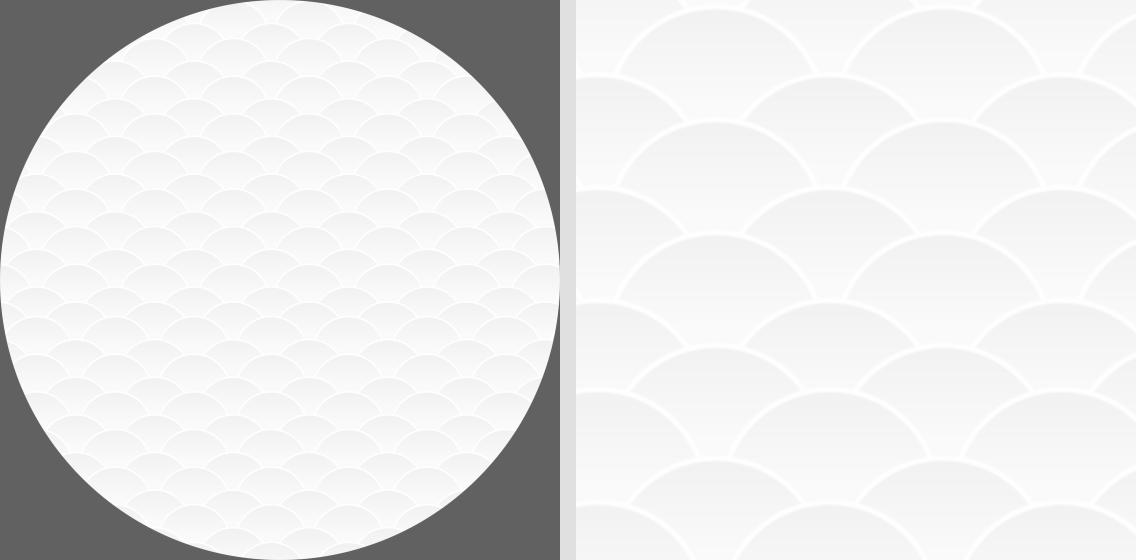
Left: the whole. Right: its middle third, enlarged.
Write a three.js fragment shader that draws this pattern.

```glsl
// A pale disc on grey, filled with overlapping fish scales edged in white.
// Rows are painted from back to front; each scale is a round-topped shape
// shaded by its depth below the crest, and spacing changes at two seams.

#define COLUMN_PITCH 0.1406
#define ROW_PITCH 0.0672
#define SCALE_RADIUS 0.0645
#define SEAM_CENTER vec2(0.4844, 0.461)
#define SEAM_SQUEEZE 0.0026
#define ROW_LEAD 0.0268
#define SEAM_LIFT 0.0142
#define RIM_HALF_WIDTH 0.0015
#define SHADE_DEPTH 0.056
#define SOFTNESS 0.0012
#define BACKDROP vec3(0.38)

varying vec2 vUv;

const vec3 CREST_COLOR = vec3(0.945);
const vec3 FOOT_COLOR = vec3(0.98);
const vec3 RIM_COLOR = vec3(0.998);

// 1 inside the edge, 0 outside
float coverage(float dist) {
  return 1.0 - smoothstep(-SOFTNESS, SOFTNESS, dist);
}

// Horizontal offset to the nearest scale, mirrored about the vertical seam
float columnOffset(float x, float stagger) {
  float side = abs(x);
  float column = floor((side + SEAM_SQUEEZE) / COLUMN_PITCH + 0.5 - stagger) + stagger;
  return side - column * COLUMN_PITCH + SEAM_SQUEEZE * step(0.25, column);
}

// Signed distance to a scale: a round crest over straight sides
float scaleDistance(float x, float depth) {
  return length(vec2(x, max(SCALE_RADIUS - depth, 0.0))) - SCALE_RADIUS;
}

// Lays one row of scales over the colour behind it
vec3 paintRow(vec3 behind, float x, float depth) {
  float dist = scaleDistance(x, depth);
  vec3 body = mix(CREST_COLOR, FOOT_COLOR, clamp(depth / SHADE_DEPTH, 0.0, 1.0));
  vec3 color = mix(behind, body, coverage(dist));
  return mix(color, RIM_COLOR, coverage(abs(dist) - RIM_HALF_WIDTH));
}

vec3 scales(vec2 uv) {
  float x = uv.x - SEAM_CENTER.x;
  float down = SEAM_CENTER.y - uv.y;
  float centeredX = columnOffset(x, 0.0);
  float staggeredX = columnOffset(x, 0.5);
  float nearestRow = floor(down / ROW_PITCH);
  vec3 color = FOOT_COLOR;

  for (int i = -1; i <= 1; i++) {
    float row = nearestRow + float(i);
    float depth = down - row * ROW_PITCH;
    // Below the horizontal seam the centred rows sit higher
    float lead = ROW_LEAD + SEAM_LIFT * step(0.5, row);
    color = paintRow(color, centeredX, depth + lead);
    color = paintRow(color, staggeredX, depth);
  }
  return color;
}

void main() {
  float disc = coverage(length(vUv - 0.5) - 0.5);
  gl_FragColor = vec4(mix(BACKDROP, scales(vUv), disc), 1.0);
}
```
